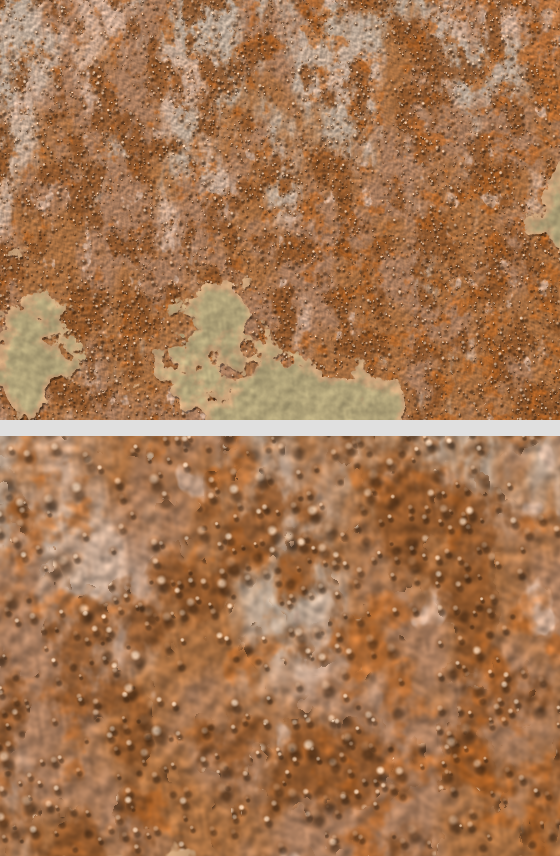
Top, the full canvas; bottom, a detail of the centre.
This texture is drawn by a Shadertoy shader. Its source:

```glsl
// Weathered rusty metal: blistered rust, pale vertical wear and flaking paint.

const vec3 BARE_METAL = vec3(0.66, 0.485, 0.365);
const vec3 TAN_RUST   = vec3(0.655, 0.435, 0.255);
const vec3 DEEP_RUST  = vec3(0.545, 0.325, 0.155);
const vec3 PALE_PINK  = vec3(0.82, 0.69, 0.605);
const vec3 PALE_GREY  = vec3(0.74, 0.68, 0.62);
const vec3 ORANGE     = vec3(0.71, 0.38, 0.12);
const vec3 PAINT_OLIVE = vec3(0.69, 0.635, 0.47);
const vec3 PAINT_PEACH = vec3(0.79, 0.63, 0.47);
const vec3 GLINT      = vec3(0.95, 0.84, 0.73);

float hash(vec2 p) {
    return fract(sin(dot(p, vec2(127.1, 311.7))) * 43758.5453);
}

float noise(vec2 p) {
    vec2 i = floor(p), f = fract(p);
    f = f * f * (3.0 - 2.0 * f);
    return mix(mix(hash(i), hash(i + vec2(1, 0)), f.x),
               mix(hash(i + vec2(0, 1)), hash(i + vec2(1, 1)), f.x), f.y);
}

float fbm(vec2 p, int octaves) {
    float sum = 0.0, total = 0.0, amp = 0.5;
    for (int i = 0; i < octaves; i++) {
        sum += amp * noise(p);
        total += amp;
        amp *= 0.55;
        p = mat2(1.6, 1.2, -1.2, 1.6) * p + 17.3;
    }
    return sum / total;
}

// Grain height difference along the light direction, about -0.5 to 0.5
float relief(vec2 p, float scale) {
    vec2 q = p * scale;
    return fbm(q, 2) - fbm(q + vec2(-0.45, 0.7), 2);
}

// Scattered blisters: x = rusty halo, y = dark underside, z = bright tip
vec3 blisters(vec2 p, float cells, float density) {
    vec2 q = p * cells, id = floor(q);
    vec3 result = vec3(0.0);
    for (int y = -1; y <= 1; y++)
    for (int x = -1; x <= 1; x++) {
        vec2 cell = id + vec2(x, y);
        float present = step(hash(cell + 5.7), density);
        vec2 center = cell + vec2(hash(cell), hash(cell + 31.4));
        float size = mix(0.14, 0.30, hash(cell + 71.9));
        vec2 d = q - center;
        float halo = 1.0 - smoothstep(0.3, 2.6, length(d) / size);
        float under = 1.0 - smoothstep(0.3, 1.3, length(d + vec2(-0.3, 0.6) * size) / size);
        float tip = 1.0 - smoothstep(0.2, 0.9, length(d - vec2(-0.2, 0.5) * size) / size);
        result = max(result, present * vec3(halo, under, tip * hash(cell + 11.1)));
    }
    return result;
}

float blob(vec2 p, vec2 center, vec2 radius) {
    return 1.0 - length((p - center) / radius);
}

// Positive where paint still clings, ragged at the border
float paintField(vec2 p) {
    float f = blob(p, vec2(0.62, 0.04), vec2(0.20, 0.18));
    f = max(f, blob(p, vec2(0.80, 0.01), vec2(0.17, 0.12)));
    f = max(f, blob(p, vec2(0.03, 0.13), vec2(0.12, 0.20)));
    f = max(f, blob(p, vec2(1.35, 0.49), vec2(0.08, 0.10)));
    f = max(f, 0.7 * blob(p, vec2(0.52, 0.26), vec2(0.07, 0.05)));
    return f + 2.2 * (fbm(p * 15.0 + 4.0, 5) - 0.53);
}

vec3 rustSurface(vec2 p) {
    // Broad tones: browner and more orange toward the bottom
    float tone = fbm(p * vec2(13.0, 9.0), 5);
    vec3 col = mix(BARE_METAL, TAN_RUST,
                   smoothstep(0.36, 0.66, tone + 0.16 * (0.55 - p.y)));

    // Pale wear running downward, strongest at the top
    float corner = smoothstep(1.15, 1.32, p.x) * smoothstep(0.5, 0.9, p.y);
    float wear = fbm(p * vec2(15.0, 6.0) + 40.0, 5) + 0.33 * (p.y - 0.72) - 0.12 * corner;
    vec3 pale = mix(PALE_GREY, PALE_PINK, smoothstep(0.35, 0.6, fbm(p * 5.0 + 9.0, 3)));
    col = mix(col, pale, 0.88 * smoothstep(0.42, 0.66, wear));
    float chips = fbm(p * vec2(24.0, 19.0) + 63.0, 4);
    col = mix(col, PALE_PINK, 0.8 * smoothstep(0.68, 0.76, chips));

    // Clustered dark rust with orange cores
    float rust = fbm(p * vec2(22.0, 17.0) + 80.0, 5);
    col = mix(col, DEEP_RUST, 0.85 * smoothstep(0.49, 0.66, rust));
    float glow = fbm(p * 30.0 + 120.0, 4) + 0.10 * (p.x - 0.7) + 0.12 * corner;
    col = mix(col, ORANGE, 0.6 * smoothstep(0.55, 0.75, glow));

    // Blisters in two sizes, denser on rust
    float density = 0.22 + 0.6 * smoothstep(0.4, 0.62, rust);
    vec3 b = max(blisters(p, 48.0, density), blisters(p + 3.7, 78.0, density * 0.8));
    col = mix(col, DEEP_RUST, 0.42 * b.x);
    col *= 1.0 - 0.32 * b.y;
    col = mix(col, GLINT, 0.85 * b.z);
    return col * (1.0 + 0.42 * relief(p, 125.0));
}

vec3 paintSurface(vec2 p, float field) {
    vec3 col = mix(PAINT_PEACH, PAINT_OLIVE, smoothstep(0.0, 0.45, field + 0.6 * (fbm(p * 9.0, 3) - 0.5)));
    col *= 0.88 + 0.24 * fbm(p * 35.0, 4);
    return col * (1.0 + 0.22 * relief(p, 60.0));
}

void mainImage(out vec4 fragColor, in vec2 fragCoord) {
    vec2 p = fragCoord / iResolution.y;
    float field = paintField(p);
    float paint = smoothstep(-0.02, 0.07, field);
    float shadow = smoothstep(0.0, 0.12, paintField(p + vec2(-0.003, 0.006)));
    vec3 rust = rustSurface(p) * (1.0 - 0.35 * shadow);
    vec3 col = mix(rust, paintSurface(p, field), paint);
    fragColor = vec4(clamp(col, 0.0, 1.0), 1.0);
}
```
